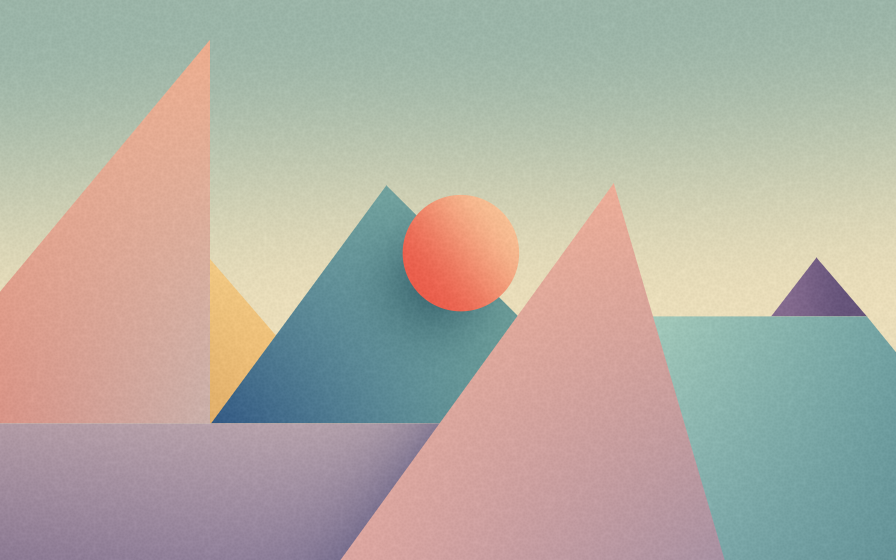
This background is drawn by a Shadertoy shader. Its source:

```glsl
// Tunable layout, in canvas heights
const float FLOOR_Y = 0.244;
const float BLOCK_Y = 0.435;
const vec2 BALL = vec2(0.823, 0.548);
const float BALL_RADIUS = 0.104;
const vec2 SHADOW_OFFSET = vec2(-0.045, -0.055);
const float SHADOW_SIZE = 0.095;
const float CONTACT_WIDTH = 0.075;
const float GRAIN_SCALE = 190.0;
const float GRAIN_AMOUNT = 0.035;

// Tunable colours
const vec3 SKY_TOP = vec3(0.61, 0.71, 0.66);
const vec3 SKY_HORIZON = vec3(0.92, 0.87, 0.73);
const vec3 CORAL = vec3(0.92, 0.37, 0.30);
const vec3 PEACH = vec3(0.97, 0.75, 0.58);
const vec3 BALL_SHADOW = vec3(0.20, 0.37, 0.41);
const vec3 FLOOR_SHADOW = vec3(0.40, 0.38, 0.52);

vec2 hash2(vec2 p) {
    vec3 q = fract(p.xyx * vec3(0.1031, 0.1030, 0.0973));
    q += dot(q, q.yzx + 33.33);
    return fract((q.xx + q.yz) * q.zy);
}

// Distance to the nearest scattered point
float cellular(vec2 p) {
    vec2 cell = floor(p), local = fract(p);
    float nearest = 2.0;
    for (int y = -1; y <= 1; y++)
    for (int x = -1; x <= 1; x++) {
        vec2 n = vec2(x, y);
        nearest = min(nearest, length(n + hash2(cell + n + 50.0) - local));
    }
    return nearest;
}

// Signed distance to a line, negative on the left of a->b
float side(vec2 p, vec2 a, vec2 b) {
    vec2 d = b - a;
    return dot(p - a, normalize(vec2(d.y, -d.x)));
}

// Corners run counterclockwise
float triangle(vec2 p, vec2 a, vec2 b, vec2 c) {
    return max(side(p, a, b), max(side(p, b, c), side(p, c, a)));
}

float cover(float d) {
    return clamp(0.5 - d * iResolution.y, 0.0, 1.0);
}

// Four-corner gradient over the box lo..hi
vec3 corners(vec2 p, vec2 lo, vec2 hi, vec3 bl, vec3 br, vec3 tl, vec3 tr) {
    vec2 t = clamp((p - lo) / (hi - lo), 0.0, 1.0);
    return mix(mix(bl, br, t.x), mix(tl, tr, t.x), t.y);
}

void mainImage(out vec4 fragColor, in vec2 fragCoord) {
    vec2 p = fragCoord / iResolution.y;

    // Sky, warmer toward the right
    float height = p.y - 0.03 * (p.x - 0.8) + 0.008 * sin(p.x * 5.0 + p.y * 3.0);
    vec3 color = mix(SKY_HORIZON, SKY_TOP, smoothstep(0.42, 0.98, height));

    // Shape distances
    float leftPeak = triangle(p, vec2(-0.196, FLOOR_Y), vec2(0.375, FLOOR_Y), vec2(0.375, 0.929));
    float goldPeak = triangle(p, vec2(0.375, FLOOR_Y), vec2(0.628, FLOOR_Y), vec2(0.375, 0.5375));
    float tealPeak = triangle(p, vec2(0.377, FLOOR_Y), vec2(1.118, FLOOR_Y), vec2(0.69, 0.669));
    float plumPeak = triangle(p, vec2(1.377, BLOCK_Y), vec2(1.548, BLOCK_Y), vec2(1.458, 0.54));
    float frontPeak = triangle(p, vec2(0.608, 0.0), vec2(1.294, 0.0), vec2(1.096, 0.673));
    frontPeak = max(side(p, vec2(1.096, 0.673), vec2(0.608, 0.0)),
                    side(p, vec2(1.294, 0.0), vec2(1.096, 0.673)));
    float block = max(max(p.y - BLOCK_Y, 1.1 - p.x), side(p, vec2(1.6, 0.371), vec2(1.548, BLOCK_Y)));
    float contact = exp(-max(frontPeak, 0.0) / CONTACT_WIDTH);

    // Distant peaks
    vec3 gold = corners(p, vec2(0.375, FLOOR_Y), vec2(0.5, 0.54),
        vec3(0.88, 0.68, 0.41), vec3(0.93, 0.73, 0.45), vec3(0.95, 0.79, 0.52), vec3(0.96, 0.80, 0.52));
    color = mix(color, gold, cover(goldPeak));
    vec3 plum = mix(vec3(0.52, 0.42, 0.56), vec3(0.40, 0.33, 0.48), smoothstep(1.39, 1.52, p.x));
    color = mix(color, plum, cover(plumPeak));

    // Teal peak with the ball's soft shadow
    vec3 teal = corners(p, vec2(0.377, FLOOR_Y), vec2(0.90, 0.669),
        vec3(0.20, 0.35, 0.52), vec3(0.46, 0.66, 0.64), vec3(0.43, 0.62, 0.62), vec3(0.47, 0.66, 0.63));
    vec2 fromShadow = (p - BALL - SHADOW_OFFSET) / SHADOW_SIZE;
    teal = mix(teal, BALL_SHADOW, 0.78 * exp(-dot(fromShadow, fromShadow)));
    teal = mix(teal, BALL_SHADOW, 0.15 * contact);
    color = mix(color, teal, cover(tealPeak));

    // Left peak, floor and right block
    vec3 rose = corners(p, vec2(0.0, FLOOR_Y), vec2(0.375, 0.929),
        vec3(0.85, 0.58, 0.53), vec3(0.79, 0.69, 0.67), vec3(0.94, 0.69, 0.57), vec3(0.93, 0.68, 0.56));
    color = mix(color, rose, cover(leftPeak));
    vec3 mauve = corners(p, vec2(0.0), vec2(0.75, FLOOR_Y),
        vec3(0.55, 0.48, 0.58), vec3(0.60, 0.54, 0.64), vec3(0.70, 0.61, 0.65), vec3(0.74, 0.66, 0.69));
    mauve = mix(mauve, FLOOR_SHADOW, 0.65 * contact);
    color = mix(color, mauve, cover(p.y - FLOOR_Y));
    vec3 aqua = corners(p, vec2(1.16, 0.0), vec2(1.6, BLOCK_Y),
        vec3(0.51, 0.68, 0.68), vec3(0.40, 0.58, 0.60), vec3(0.64, 0.79, 0.73), vec3(0.45, 0.64, 0.64));
    color = mix(color, aqua, cover(block));

    // Ball lit from the upper right
    vec2 onBall = (p - BALL) / BALL_RADIUS;
    float light = smoothstep(-1.0, 1.1, dot(onBall, vec2(0.78, 0.62)));
    color = mix(color, mix(CORAL, PEACH, light), cover(length(p - BALL) - BALL_RADIUS));

    // Front peak
    vec3 blush = corners(p, vec2(0.65, 0.0), vec2(1.294, 0.673),
        vec3(0.86, 0.65, 0.63), vec3(0.66, 0.57, 0.64), vec3(0.95, 0.70, 0.60), vec3(0.92, 0.67, 0.59));
    color = mix(color, blush, cover(frontPeak));

    // Paper grain
    float grain = cellular(p * GRAIN_SCALE) + 0.5 * cellular(p * GRAIN_SCALE * 0.37) - 0.72;
    fragColor = vec4(color + GRAIN_AMOUNT * grain, 1.0);
}
```
